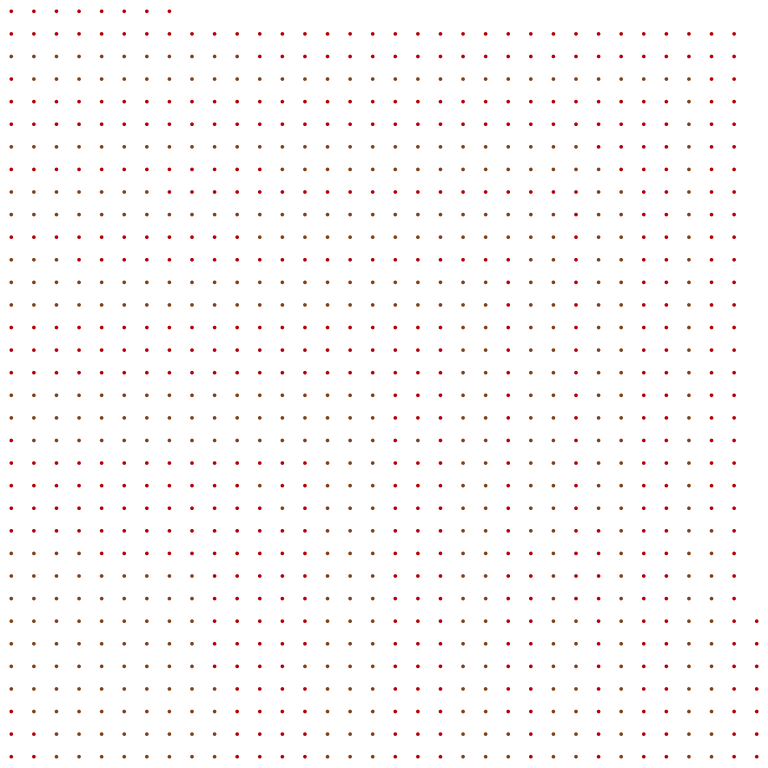
This pattern is drawn by a Shadertoy shader. Its source:

```glsl
// A 34 by 34 grid of small dots, filled shell by shell from the lower left, in red and brown runs.

const float GRID = 34.0;
const float DOT_RADIUS = 0.08;   // in grid cells
const int DOT_COUNT = 1104;
const vec3 PAPER = vec3(1.0);
const vec3 RED = vec3(0.71, 0.0, 0.02);
const vec3 BROWN = vec3(0.50, 0.25, 0.09);

// Positions along the filling order where the colour switches.
const int SWITCH_COUNT = 18;
const int SWITCHES[SWITCH_COUNT] = int[SWITCH_COUNT](
    5, 89, 166, 168, 178, 179, 197, 289, 353,
    354, 400, 489, 550, 639, 699, 781, 901, 983);

// Order of a cell: square shells, alternating between top row and right column.
int shellOrder(ivec2 cell) {
    int shell = max(cell.x, cell.y);
    int along = cell.y == shell ? 2 * cell.x : 2 * cell.y + 1;
    return shell * shell + along;
}

// Runs alternate, beginning with red.
vec3 runColour(int order) {
    int passed = 0;
    for (int i = 0; i < SWITCH_COUNT; i++) {
        passed += order >= SWITCHES[i] ? 1 : 0;
    }
    return passed % 2 == 0 ? RED : BROWN;
}

// Antialiased coverage of a disc.
float discCoverage(vec2 p, float radius, float pixel) {
    return clamp(0.5 + (radius - length(p)) / pixel, 0.0, 1.0);
}

void mainImage(out vec4 fragColor, in vec2 fragCoord) {
    vec2 gridPos = fragCoord / iResolution.xy * GRID;
    float pixel = GRID / min(iResolution.x, iResolution.y);

    int order = shellOrder(ivec2(floor(gridPos)));
    float dotMask = discCoverage(fract(gridPos) - 0.5, DOT_RADIUS, pixel);
    dotMask *= order < DOT_COUNT ? 1.0 : 0.0;

    fragColor = vec4(mix(PAPER, runColour(order), dotMask), 1.0);
}
```
